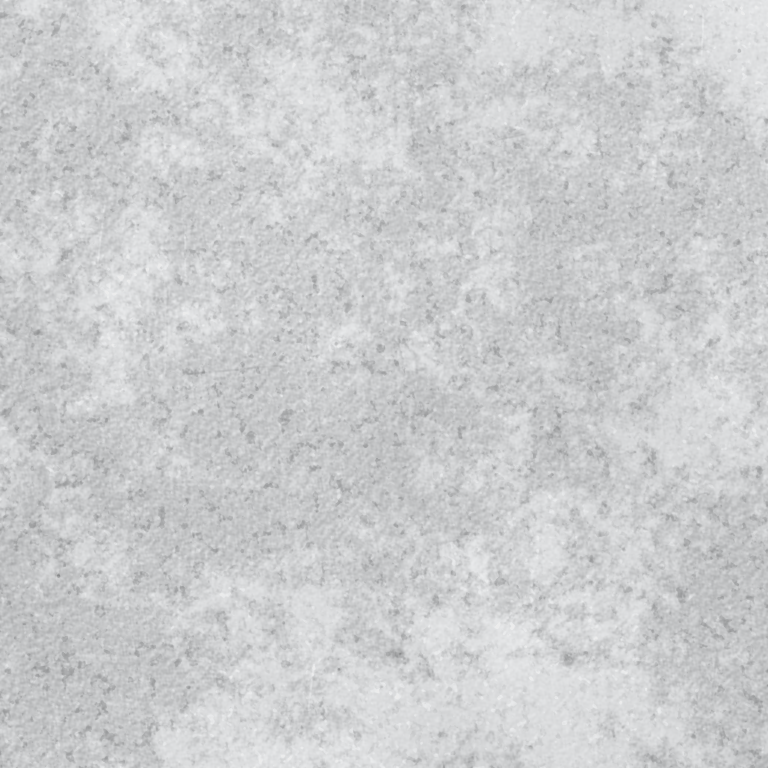
Give the GLSL for this texture, as a three.js fragment shader.

```glsl
// Pale grey weathered concrete with cloudy stains, gritty mottling, pits and faint scratches.
varying vec2 vUv;

const vec3 COOL_TINT = vec3(-0.004, 0.001, 0.006);
const float SMOOTH_TONE = 0.866;
const float ROUGH_TONE = 0.772;
const int SCRATCH_COUNT = 12;
const int SPOT_COUNT = 10;

float hash(vec2 p) {
  return fract(sin(dot(p, vec2(127.1, 311.7))) * 43758.5453);
}

float valueNoise(vec2 p) {
  vec2 cell = floor(p);
  vec2 f = fract(p);
  f = f * f * (3.0 - 2.0 * f);
  float low = mix(hash(cell), hash(cell + vec2(1.0, 0.0)), f.x);
  float high = mix(hash(cell + vec2(0.0, 1.0)), hash(cell + vec2(1.0, 1.0)), f.x);
  return mix(low, high, f.y);
}

// Layered noise, rotated at each octave to hide the lattice; result is 0 to 1.
float fbm(vec2 p, int octaves, float gain) {
  float sum = 0.0;
  float total = 0.0;
  float weight = 1.0;
  for (int i = 0; i < 6; i++) {
    if (i >= octaves) break;
    sum += weight * valueNoise(p);
    total += weight;
    weight *= gain;
    p = mat2(1.6, 1.2, -1.2, 1.6) * p + vec2(17.3, 9.1);
  }
  return sum / total;
}

float segmentDistance(vec2 p, vec2 a, vec2 b) {
  vec2 along = b - a;
  float t = clamp(dot(p - a, along) / dot(along, along), 0.0, 1.0);
  return length(p - a - along * t);
}

vec2 randomPoint(float id, float seed) {
  return vec2(hash(vec2(id, seed)), hash(vec2(id, seed + 5.7)));
}

// Thin broken lines, mostly upright; positive is pale, negative is dark.
float scratches(vec2 p, float breakup) {
  float sum = 0.0;
  for (int i = 0; i < SCRATCH_COUNT; i++) {
    float id = float(i);
    vec2 start = randomPoint(id, 2.3);
    float angle = 1.57 + 0.3 * (hash(vec2(id, 8.1)) - 0.5);
    if (mod(id, 4.0) == 3.0) angle -= 1.4;
    float span = mix(0.03, 0.13, hash(vec2(id, 4.9)));
    vec2 end = start + span * vec2(cos(angle), sin(angle));
    float line = 1.0 - smoothstep(0.0004, 0.0022, segmentDistance(p, start, end));
    sum += line * (mod(id, 2.0) < 1.0 ? 1.0 : -1.0);
  }
  return sum * smoothstep(0.35, 0.6, breakup);
}

// Small dark blemishes, with an occasional larger bruise.
float spots(vec2 p, float wobble) {
  float sum = 0.0;
  for (int i = 0; i < SPOT_COUNT; i++) {
    float id = float(i);
    float radius = mod(id, 5.0) == 0.0 ? 0.013 : mix(0.002, 0.004, hash(vec2(id, 6.6)));
    float d = length(p - randomPoint(id, 13.1)) + radius * 1.6 * (wobble - 0.5);
    sum += 1.0 - smoothstep(radius * 0.3, radius, d);
  }
  return min(sum, 1.0);
}

void main() {
  vec2 p = vUv;
  vec2 warp = vec2(fbm(p * 9.0, 3, 0.5), fbm(p * 9.0 + 31.0, 3, 0.5)) - 0.5;
  vec2 q = p + 0.05 * warp;

  // Broad stains broken into ragged patches
  float stain = fbm(q * 3.2 + 4.7, 4, 0.55);
  float mottle = fbm(q * 21.0 + 11.0, 5, 0.75);
  float speckle = fbm(p * 75.0 + 3.0, 3, 0.75);
  float wear = 0.5 + 0.9 * (stain - 0.5) + 0.75 * (mottle - 0.5) + 0.45 * (speckle - 0.5);
  float rough = smoothstep(0.33, 0.67, wear);
  float tone = mix(SMOOTH_TONE, ROUGH_TONE, rough);
  tone += 0.09 * (fbm(p * 5.0 + 50.0, 3, 0.5) - 0.5);

  // Fine grit lit from the upper left
  vec2 gritPoint = p * 170.0;
  float relief = fbm(gritPoint, 2, 0.8) - fbm(gritPoint + vec2(-0.45, 0.5), 2, 0.8);
  float grain = valueNoise(p * 260.0 + 7.0) - 0.5;
  tone += mix(0.04, 0.11, rough) * relief + mix(0.04, 0.07, rough) * grain;

  // Dark pits and pale flecks
  float pits = smoothstep(0.6, 0.78, fbm(p * 95.0 + 60.0, 3, 0.6));
  float flecks = smoothstep(0.68, 0.85, fbm(p * 120.0 + 90.0, 2, 0.6));
  tone += 0.05 * flecks - mix(0.05, 0.11, rough) * pits;

  tone += 0.045 * scratches(p + 0.006 * warp, mottle);
  tone -= 0.13 * spots(p, speckle);

  gl_FragColor = vec4(clamp(vec3(tone) + COOL_TINT, 0.0, 0.925), 1.0);
}
```
